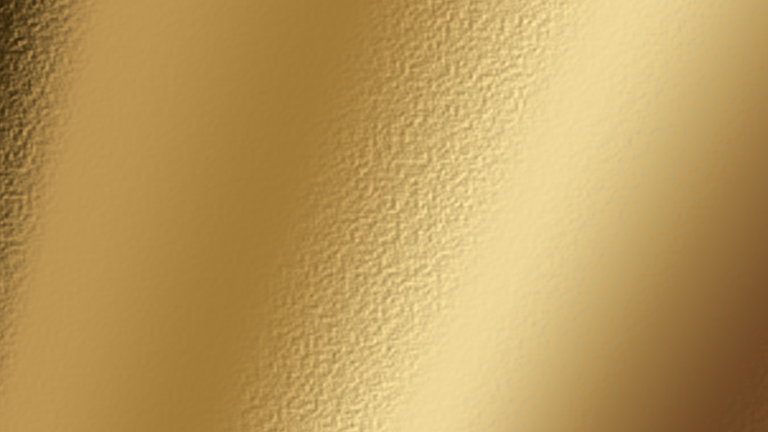
A Shadertoy shader for this texture:

```glsl
// Brushed gold foil: slanted bands of light sweep from a dark corner, through
// tan, ochre and cream, to umber. Fine embossed noise bends the band lookup,
// so the grain shows most where the light changes quickly.

float hash(vec2 p) {
    vec3 q = fract(p.xyx * vec3(0.1031, 0.1030, 0.0973));
    q += dot(q, q.yzx + 33.33);
    return fract((q.x + q.y) * q.z);
}

float valueNoise(vec2 p) {
    vec2 cell = floor(p);
    vec2 f = fract(p);
    f = f * f * (3.0 - 2.0 * f);
    float low = mix(hash(cell), hash(cell + vec2(1, 0)), f.x);
    float high = mix(hash(cell + vec2(0, 1)), hash(cell + vec2(1, 1)), f.x);
    return mix(low, high, f.y);
}

// Two octaves of bumps on the foil surface
float bumpHeight(vec2 p) {
    return 0.7 * valueNoise(p * 95.0) + 0.3 * valueNoise(p * 170.0 + 41.0);
}

// Slope of the bumps toward the light at the upper left
float emboss(vec2 p) {
    vec2 toLight = vec2(-0.0030, 0.0022);
    return bumpHeight(p - toLight) - bumpHeight(p + toLight);
}

// Reflected colour across the bands: 0 is the ochre valley, 1 the cream ridge
vec3 goldBands(float t) {
    vec3 gold = mix(vec3(0.19, 0.13, 0.03), vec3(0.74, 0.585, 0.325), smoothstep(-1.36, -0.82, t));
    gold = mix(gold, vec3(0.64, 0.485, 0.225), smoothstep(-0.75, -0.03, t));
    gold = mix(gold, vec3(0.93, 0.84, 0.595), smoothstep(0.0, 1.0, t));
    gold = mix(gold, vec3(0.67, 0.53, 0.29), smoothstep(1.03, 1.85, t));
    return mix(gold, vec3(0.43, 0.28, 0.14), smoothstep(1.55, 2.4, t));
}

void mainImage(out vec4 fragColor, in vec2 fragCoord) {
    vec2 p = fragCoord / iResolution.y;

    // Valley and ridge lean right and spread apart toward the top
    float valley = 0.45 + 0.34 * p.y;
    float ridge = 0.97 + 0.46 * p.y;
    float t = (p.x - valley) / (ridge - valley);

    // Grain fades on the smooth tan, ochre and cream bands
    float rough = 1.0 - smoothstep(-1.1, -0.8, t);
    rough += smoothstep(0.0, 0.35, t) * (1.0 - smoothstep(0.7, 1.0, t));
    rough += smoothstep(1.05, 1.4, t) * (1.0 - 0.5 * smoothstep(1.8, 2.5, t));
    float relief = emboss(p);

    // Bumps tilt the reflection and catch a little direct light
    vec3 gold = goldBands(t + 0.22 * relief * rough);
    gold *= 1.0 + relief * (0.03 + 0.16 * rough);

    fragColor = vec4(clamp(gold, 0.0, 1.0), 1.0);
}
```
